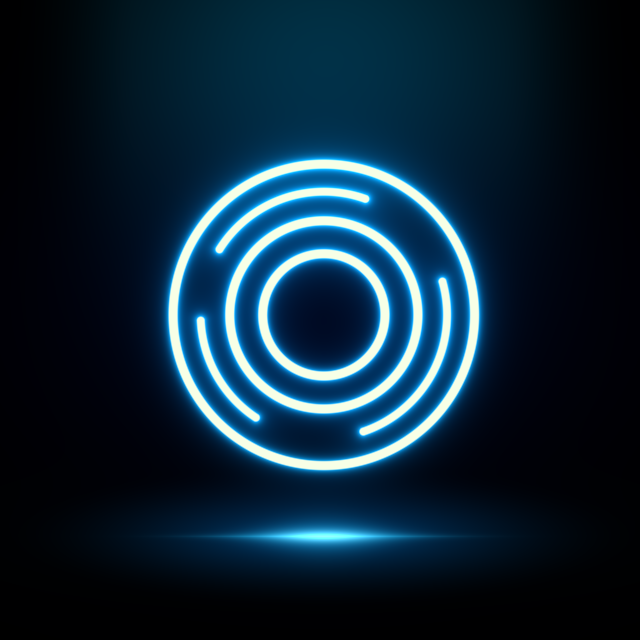
Reproduce this background procedurally as a WebGL 1 fragment shader.

```glsl
precision highp float;
// Neon rings and three rounded arcs hover over a dark floor with a light flare.
// Strokes are distance functions with a sharp core and exponential halos;
// the backdrop, floor pool and flare are stretched radial falloffs.

uniform vec2 u_resolution;

// Layout, in units of the canvas side
const vec2 RING_CENTER = vec2(0.506, 0.508);
const float OUTER_RADIUS = 0.2355;
const float MIDDLE_RADIUS = 0.147;
const float INNER_RADIUS = 0.0955;
const float ARC_RADIUS = 0.1925;
const float RING_HALF_WIDTH = 0.0070;
const float ARC_HALF_WIDTH = 0.0061;

// Arcs: middle angle and half sweep, in radians
const vec2 ARC_TOP = vec2(1.904, 0.677);
const vec2 ARC_LEFT = vec2(3.658, 0.470);
const vec2 ARC_RIGHT = vec2(-0.485, 0.759);

// Light falloff
const float RIM_REACH = 0.0045;
const float HALO_REACH = 0.024;
const vec2 BACKLIGHT_CENTER = vec2(0.51, 0.91);
const vec2 BACKLIGHT_SIZE = vec2(0.36, 0.30);
const vec2 FLOOR_CENTER = vec2(0.506, 0.162);
const vec2 FLOOR_SIZE = vec2(0.49, 0.115);

// Colours
const vec3 STROKE_COLOR = vec3(0.97, 1.0, 0.90);
const vec3 RIM_COLOR = vec3(0.03, 0.48, 0.66);
const vec3 HALO_COLOR = vec3(0.0, 0.16, 0.26);
const vec3 BACKLIGHT_COLOR = vec3(0.005, 0.19, 0.26);
const vec3 NAVY_COLOR = vec3(0.0, 0.005, 0.09);
const vec3 FLOOR_COLOR = vec3(0.0, 0.12, 0.22);
const vec3 FLARE_COLOR = vec3(0.10, 0.58, 0.68);
const vec3 FLARE_CORE_COLOR = vec3(0.50, 0.42, 0.30);

float gaussian(vec2 p, vec2 size) {
  vec2 q = p / size;
  return exp(-dot(q, q));
}

float ringDistance(vec2 p, float radius) {
  return abs(length(p) - radius) - RING_HALF_WIDTH;
}

// Distance to a round-capped arc, folded about its middle angle
float arcDistance(vec2 p, vec2 arc) {
  float c = cos(arc.x);
  float s = sin(arc.x);
  vec2 q = vec2(c * p.x + s * p.y, abs(c * p.y - s * p.x));
  float angle = min(atan(q.y, q.x), arc.y);
  return length(q - ARC_RADIUS * vec2(cos(angle), sin(angle))) - ARC_HALF_WIDTH;
}

vec3 backdrop(vec2 p) {
  float sides = smoothstep(0.0, 0.22, p.x) * smoothstep(0.0, 0.22, 1.0 - p.x);
  vec3 color = BACKLIGHT_COLOR * gaussian(p - BACKLIGHT_CENTER, BACKLIGHT_SIZE) * sides;
  return color + NAVY_COLOR * gaussian(p - vec2(0.5, 0.53), vec2(0.43, 0.30));
}

vec3 floorLight(vec2 p) {
  vec2 q = p - FLOOR_CENTER;
  float pool = 1.0 - smoothstep(0.0, 1.0, length(q / FLOOR_SIZE));
  vec3 color = FLOOR_COLOR * pool;

  // Flare: a thin streak that swells towards its centre
  float thickness = 0.003 + 0.010 * exp(-pow(abs(q.x) / 0.11, 2.0));
  float streak = exp(-abs(q.y) / thickness);
  color += FLARE_COLOR * streak * exp(-pow(abs(q.x) / 0.15, 2.0));
  color += FLARE_CORE_COLOR * streak * gaussian(q, vec2(0.07, 0.012));
  return color + HALO_COLOR * exp(-length(q / vec2(0.14, 0.026)));
}

// Adds one stroke: x gathers rim light, y halo light, z the solid core
vec3 addStroke(vec3 light, float d, float pixel) {
  float outside = max(d, 0.0);
  float core = 1.0 - smoothstep(-pixel, pixel, d);
  return vec3(light.x + exp(-outside / RIM_REACH),
              light.y + exp(-outside / HALO_REACH),
              max(light.z, core));
}

void main() {
  float side = min(u_resolution.x, u_resolution.y);
  vec2 p = (gl_FragCoord.xy - 0.5 * u_resolution) / side + 0.5;
  vec2 q = p - RING_CENTER;
  float pixel = 1.0 / side;

  vec3 light = vec3(0.0);
  light = addStroke(light, ringDistance(q, OUTER_RADIUS), pixel);
  light = addStroke(light, ringDistance(q, MIDDLE_RADIUS), pixel);
  light = addStroke(light, ringDistance(q, INNER_RADIUS), pixel);
  light = addStroke(light, arcDistance(q, ARC_TOP), pixel);
  light = addStroke(light, arcDistance(q, ARC_LEFT), pixel);
  light = addStroke(light, arcDistance(q, ARC_RIGHT), pixel);

  vec3 color = backdrop(p) + floorLight(p);
  color += RIM_COLOR * light.x + HALO_COLOR * light.y;
  color = mix(color, STROKE_COLOR, light.z);
  gl_FragColor = vec4(clamp(color, 0.0, 1.0), 1.0);
}
```
